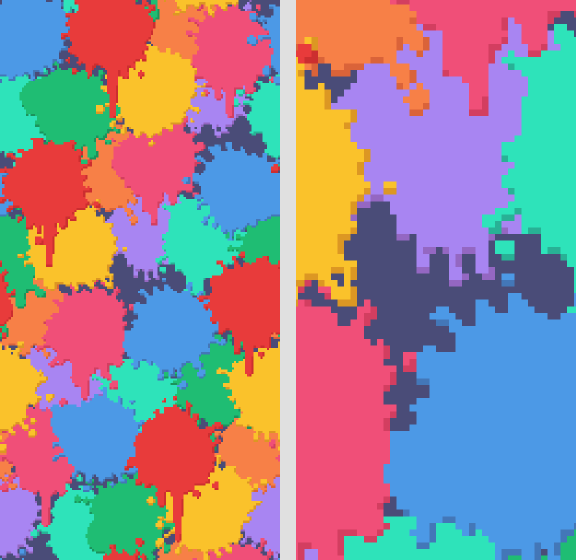
Left: the whole. Right: its middle third, enlarged.
Write a Shadertoy shader that draws this pattern.

```glsl
// Overlapping paint splats in chunky pixel-art cells over a dark wall.
// Each colour is one layer on a staggered lattice; a splat is a distance field
// made of a wavy body, stubby spikes with beads, loose drops and drips.

const float TAU = 6.2831853;
const float CELL = 1.0 / 128.0;   // chunky cell, in canvas widths
const int TEAL = 2, PINK = 3, GREEN = 4, BLUE = 5, YELLOW = 6, RED = 7;

const vec3 WALL = vec3(0.29, 0.30, 0.47);
const vec3 PAINT[8] = vec3[8](
    vec3(0.66, 0.52, 0.95),   // purple, lowest layer
    vec3(0.97, 0.50, 0.28),   // orange
    vec3(0.18, 0.89, 0.73),   // teal
    vec3(0.94, 0.31, 0.47),   // pink
    vec3(0.12, 0.74, 0.45),   // green
    vec3(0.30, 0.60, 0.90),   // blue
    vec3(0.98, 0.76, 0.17),   // yellow
    vec3(0.91, 0.23, 0.23));  // red, top layer

float hash(vec2 p) {
    vec3 q = fract(p.xyx * vec3(0.1031, 0.1030, 0.0973));
    q += dot(q, q.yzx + 33.33);
    return fract((q.x + q.y) * q.z);
}

float smoothUnion(float a, float b, float k) {
    float h = max(k - abs(a - b), 0.0) / k;
    return min(a, b) - 0.25 * h * h * k;
}

// Signed distance to one splat centred at the origin
float splat(vec2 p, float seed, int layer) {
    float angle = atan(p.y, p.x);
    float radius = layer == YELLOW ? 0.149 : 0.138;
    radius += 0.009 * sin(3.0 * angle + seed) + 0.006 * sin(5.0 * angle - 2.0 * seed);
    float d = length(p) - radius;

    // Side lobe, larger on green and blue
    bool lobed = layer == GREEN || layer == BLUE;
    float lobeAngle = TAU * hash(vec2(seed, 3.0));
    vec2 lobe = (lobed ? 0.15 : 0.12) * vec2(cos(lobeAngle), 0.7 * sin(lobeAngle));
    d = smoothUnion(d, length(p - lobe) - (lobed ? 0.062 : 0.045), 0.03);

    // Spikes, their beads and loose drops
    const float SPIKES = 24.0;
    for (int i = -1; i <= 1; i++) {
        float id = mod(floor(angle / TAU * SPIKES) + float(i), SPIKES);
        float size = hash(vec2(id + 11.0, seed));
        float reach = hash(vec2(id + 51.0, seed));
        float a = (id + 0.5 + 0.7 * (size - 0.5)) * TAU / SPIKES;
        vec2 dir = vec2(cos(a), sin(a));
        vec2 q = vec2(dot(p, dir), dot(p, vec2(-dir.y, dir.x)));
        float tip = radius + 0.004 + 0.040 * reach * reach;
        float spike = length(vec2(q.x - clamp(q.x, 0.1, tip), q.y)) - 0.007;
        d = smoothUnion(d, spike, 0.016);
        d = min(d, length(q - vec2(tip, 0.004)) - 0.005 - 0.009 * size);
        if (hash(vec2(id + 91.0, seed)) > 0.78)
            d = min(d, length(q - vec2(tip + 0.032, 0.008)) - 0.008 - 0.010 * reach);
    }

    // Drips: green and teal swell at the end, red and pink taper
    bool swelling = layer == GREEN || layer == TEAL;
    if (swelling || layer == PINK || layer == RED) {
        for (int j = -1; j <= 1; j++) {
            float h = hash(vec2(float(j) + 7.0, seed));
            float x = float(j) * 0.06 + 0.04 * (h - 0.5);
            float depth = j == 0 ? 0.22 + 0.10 * h : 0.13 + 0.06 * h;
            float t = clamp((-p.y - 0.08) / (depth - 0.08), 0.0, 1.0);
            float top = j == 0 ? 0.036 : 0.022;
            float width = swelling ? mix(0.010, 0.019, t * t) : mix(top, 0.012, sqrt(t));
            vec2 q = p - vec2(x, -mix(0.08, depth, t));
            d = smoothUnion(d, length(q) - width, 0.012);
        }
    }
    return d;
}

vec3 paintWall(vec2 p) {
    vec3 color = WALL;
    for (int layer = 0; layer < 8; layer++) {
        for (int j = -1; j <= 4; j++) {
            // Lattice place of this colour; columns repeat across the width
            int row = 2 * j + (layer & 1);
            int column = ((layer - 3 * row) / 2) & 3;
            vec2 site = vec2(row + 20, column + 3);
            float seed = 1.0 + 97.0 * hash(site);
            vec2 jitter = vec2(hash(site + 40.0), hash(site + 70.0)) - 0.5;
            vec2 center = 0.25 * vec2(float(column) + 0.5 * float(row & 1), float(row) + 0.5);
            vec2 q = p - center - 0.13 * jitter;
            q.x -= round(q.x);
            if (length(q + vec2(0.0, 0.06)) > 0.34) continue;

            // Flat paint with a darker lower right rim
            if (splat(q, seed, layer) < 0.0) {
                bool rim = splat(q + CELL * vec2(0.5, -0.8), seed, layer) > 0.0;
                color = PAINT[layer] * (rim ? vec3(0.88, 0.78, 0.80) : vec3(1.0));
            }
        }
    }
    return color;
}

void mainImage(out vec4 fragColor, in vec2 fragCoord) {
    // Four samples soften the cell borders when they fall between pixels
    vec3 sum = vec3(0.0);
    for (int s = 0; s < 4; s++) {
        vec2 p = (fragCoord + 0.5 * (vec2(s & 1, s >> 1) - 0.5)) / iResolution.x;
        sum += paintWall((floor(p / CELL) + 0.5) * CELL);
    }
    fragColor = vec4(sum / 4.0, 1.0);
}
```
